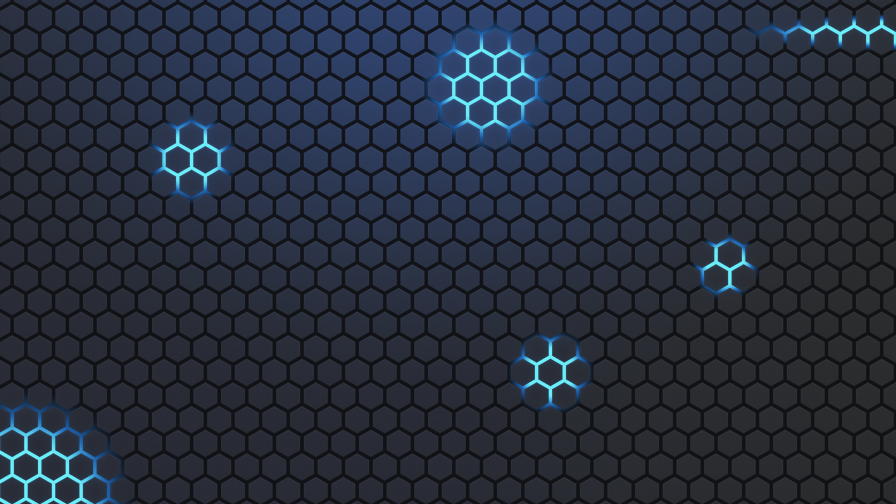
Write a Shadertoy shader that draws this pattern.

```glsl
// Dark panel of bevelled hexagonal tiles under a blue wash from the top edge.
// A folded hexagon distance gives tiles and grooves; soft round masks light
// the grooves from blue at the fringe to cyan at the core.

const vec2 LATTICE = vec2(1.0, 1.7320508);
const vec2 PITCH = vec2(0.05477, 0.05413);   // tile size in canvas heights

// Glow spots: centre, radius, vertical squeeze
const vec4 SPOTS[6] = vec4[6](
    vec4(0.380, 0.686, 0.095, 1.0),
    vec4(0.968, 0.831, 0.138, 1.0),
    vec4(1.440, 0.472, 0.070, 1.0),
    vec4(1.093, 0.262, 0.088, 1.0),
    vec4(0.040, 0.000, 0.235, 1.0),
    vec4(1.800, 0.936, 0.350, 9.0));

float hash(vec2 p) {
    return fract(sin(dot(p, vec2(127.1, 311.7))) * 43758.5);
}

// Offset from the centre of the nearest tile
vec2 hexLocal(vec2 q) {
    vec2 a = mod(q + 0.5 * LATTICE, LATTICE) - 0.5 * LATTICE;
    vec2 b = mod(q, LATTICE) - 0.5 * LATTICE;
    return dot(a, a) < dot(b, b) ? a : b;
}

// Distance to the tile border, positive inside
float hexEdge(vec2 g) {
    g = abs(g);
    return 0.5 - max(g.x, dot(g, vec2(0.5, 0.8660254)));
}

// Strongest spot at a point: 0 outside, 1 at a centre
float glowAt(vec2 p) {
    float glow = 0.0;
    for (int i = 0; i < 6; i++) {
        vec4 s = SPOTS[i];
        glow = max(glow, 1.0 - length((p - s.xy) * vec2(1.0, s.w)) / s.z);
    }
    return glow;
}

// Grey base, cooler to the left, with blue light from above
vec3 faceColor(vec2 p) {
    vec3 base = mix(vec3(0.160, 0.172, 0.210), vec3(0.168, 0.172, 0.180),
                    smoothstep(0.8, 1.75, p.x));
    float d = length((p - vec2(0.87, 1.03)) * vec2(0.82, 1.1));
    float wash = 1.0 - smoothstep(0.0, 0.95, d);
    return mix(base, vec3(0.185, 0.265, 0.435), wash);
}

void mainImage(out vec4 fragColor, in vec2 fragCoord) {
    vec2 p = fragCoord / iResolution.y;
    vec2 q = (p - vec2(0.4075, 0.6829)) / PITCH;
    vec2 g = hexLocal(q);
    vec2 id = floor((q - g) * vec2(2.0, 1.1547005) + 0.5);
    float edge = hexEdge(g);
    float px = 1.0 / (iResolution.y * PITCH.y);

    // Tile face: slight tone shift per tile, fine grain, lit upper rim
    vec3 face = faceColor(p);
    vec3 col = face * (0.985 + 0.03 * hash(id) + 0.04 * g.y);
    col *= 0.99 + 0.02 * hash(floor(p * 288.0));
    float rim = 1.0 - smoothstep(0.0, 0.035, abs(edge - 0.09));
    col += rim * (0.012 + 0.03 * g.y);

    // Dark groove with a faint tint of the face
    float groove = 1.0 - smoothstep(-0.7 * px, 0.7 * px, edge - 0.064);
    vec3 grooveColor = vec3(0.065, 0.068, 0.078) + 0.10 * (face - 0.14);
    col = mix(col, grooveColor, groove);

    // Lit grooves and the halo they cast on the faces
    float glow = glowAt(p);
    float lit = smoothstep(0.0, 0.36, glow);
    float core = smoothstep(0.22, 0.50, glow);
    vec3 light = mix(vec3(0.13, 0.43, 0.78), vec3(0.42, 0.93, 0.98), core);
    col += lit * vec3(0.01, 0.07, 0.13) * exp(-9.0 * edge);
    col = mix(col, light, lit * groove);

    fragColor = vec4(col, 1.0);
}
```
